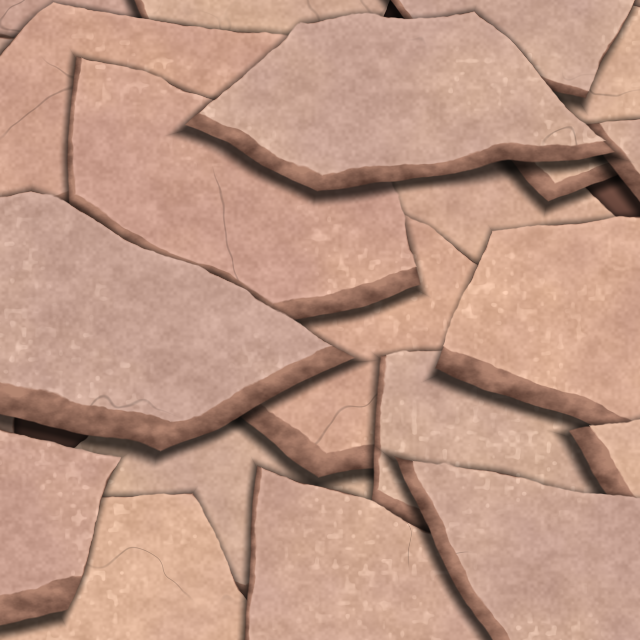
Write a WebGL 1 fragment shader that draws this texture.

```glsl
precision highp float;
// Heap of sandstone slabs seen at a slant, growing larger toward the viewer.
// Each slab is a random five-sided cut, extruded downward for its broken side,
// and painted in scrambled order so that slabs overlap and shade each other.
uniform vec2 u_resolution;

float hash(vec2 p) {
  vec3 q = fract(p.xyx * 0.1031);
  q += dot(q, q.yzx + 33.33);
  return fract((q.x + q.y) * q.z);
}

float noise(vec2 p) {
  vec2 cell = floor(p), f = fract(p);
  f = f * f * (3.0 - 2.0 * f);
  return mix(mix(hash(cell), hash(cell + vec2(1.0, 0.0)), f.x),
             mix(hash(cell + vec2(0.0, 1.0)), hash(cell + 1.0), f.x), f.y);
}

float fbm(vec2 p) {
  float sum = 0.0, amplitude = 0.53;
  for (int i = 0; i < 4; i++) {
    sum += amplitude * noise(p);
    p = mat2(0.8, 0.6, -0.6, 0.8) * p * 2.03 + 17.3;
    amplitude *= 0.5;
  }
  return sum;
}

// Distances to the top face (x), the extruded body (y) and the cast shadow (z).
vec3 slabDistances(vec2 p, vec2 halfSize, float angle, float thickness, float id) {
  vec2 extrusion = vec2(-0.3, -0.95);
  float c = cos(angle), s = sin(angle);
  float turn = 6.2832 * hash(vec2(id, 51.0));
  vec3 d = vec3(-9.0);
  for (int k = 0; k < 5; k++) {
    vec2 seed = vec2(id, float(k) + 60.0);
    float a = turn + 1.2566 * float(k) + 0.75 * (hash(seed) - 0.5);
    vec2 normal = mat2(c, s, -s, c) * (vec2(cos(a), sin(a)) / halfSize);
    float stretch = length(normal);
    normal /= stretch;
    float edge = dot(p, normal) - (0.87 + 0.38 * hash(seed + 31.0)) / stretch;
    float facing = max(0.0, dot(normal, extrusion));
    d = max(d, edge - facing * vec3(0.0, thickness, thickness + 0.016));
  }
  return d;
}

void main() {
  vec2 p = gl_FragCoord.xy / u_resolution.y;
  float blur = max(0.0016, 1.0 / u_resolution.y);

  // Shared surface detail
  float mottle = fbm(p * 7.0 + 4.0);
  float chips = fbm(p * vec2(38.0, 52.0));
  float grain = noise(p * 190.0) - 0.5;
  float rough = fbm(p * 24.0 + 9.0) - 0.5;
  vec2 warped = p + 0.022 * (vec2(noise(p * 9.0), noise(p * 9.0 + 40.0)) - 0.5);

  // Dark rubble under the slabs
  vec3 color = mix(vec3(0.16, 0.10, 0.09), vec3(0.55, 0.38, 0.32), mottle);

  for (int i = 0; i < 24; i++) {
    float id = floor(mod(float(i) * 7.0 + 3.5, 24.0));
    float row = floor((id + 0.5) / 4.0);
    float column = id - 4.0 * row;
    float near = row / 5.0;

    // Placement: rows and columns spread out toward the bottom
    float spacing = mix(0.34, 0.48, near);
    vec2 center = vec2(0.5 + (column - 1.25 - 0.5 * mod(row, 2.0)) * spacing,
                       1.0 - near * (0.62 + 0.38 * near));
    vec2 halfSize = vec2(0.58 * spacing, mix(0.088, 0.165, near));
    vec2 jitter = vec2(hash(vec2(id, 11.0)), hash(vec2(id, 23.0))) - 0.5;
    center += jitter * halfSize * 0.45;
    float angle = -0.22 + 0.65 * (hash(vec2(id, 37.0)) - 0.5);
    float thickness = mix(0.022, 0.04, near) * (0.6 + 0.8 * hash(vec2(id, 43.0)));
    vec3 d = slabDistances(warped - center, halfSize, angle, thickness, id);
    d.x += 0.014 * rough;
    d.y += 0.005 * rough;

    // Contact shadow on whatever lies below
    color *= mix(0.3, 1.0, smoothstep(-0.008, 0.012, d.z));

    // Broken side, darker toward its foot
    float depth = clamp(d.x / max(d.x - d.y, 0.001), 0.0, 1.0);
    float sideLight = clamp(0.95 - 0.65 * depth + 1.1 * (chips - 0.5), 0.0, 1.0);
    vec3 side = mix(vec3(0.33, 0.22, 0.18), vec3(0.70, 0.52, 0.44), sideLight);
    color = mix(color, side, smoothstep(blur, -blur, d.y));

    // Weathered top, from dusky pink to warm tan
    float warmth = hash(vec2(id, 71.0));
    float tan = clamp(0.5 + 1.1 * (warmth - 0.5) + 1.6 * (mottle - 0.5), 0.0, 1.0);
    vec3 top = mix(vec3(0.775, 0.62, 0.56), vec3(0.855, 0.695, 0.59), tan);
    top += vec3(0.02, -0.02, -0.03) * (hash(vec2(id, 83.0)) - 0.3);
    float bedding = noise(mat2(0.95, 0.3, -0.3, 0.95) * p * vec2(5.0, 26.0) + id * 3.0);
    top += 0.035 * (bedding - 0.5) + 0.11 * (chips - 0.5) + 0.06 * grain;
    // Pale mineral specks gathered in patches
    float specks = smoothstep(0.64, 0.9, noise(p * 105.0 + id));
    top += vec3(0.075, 0.08, 0.08) * specks * smoothstep(0.42, 0.68, mottle);
    // Hairline cracks and a thin worn rim
    float crack = smoothstep(0.007, 0.0, abs(fbm(p * 4.0 + id * 5.0) - 0.5));
    top *= 1.0 - 0.16 * crack * smoothstep(0.55, 0.7, noise(p * 6.0 + id));
    top += 0.03 * smoothstep(-0.009, -0.002, d.x);
    color = mix(color, top, smoothstep(blur, -blur, d.x));
  }

  gl_FragColor = vec4(clamp(color, 0.0, 1.0), 1.0);
}
```
